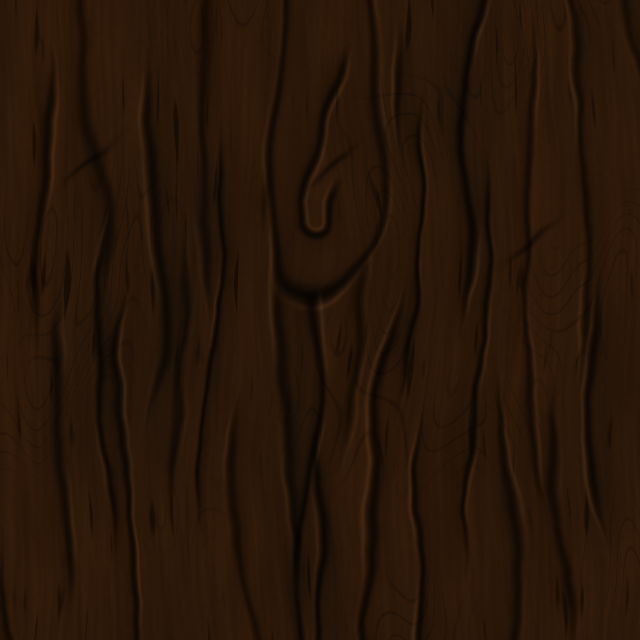
Write a WebGL 2 fragment shader that draws this texture.

```glsl
#version 300 es
precision highp float;
// Dark carved wood: wavy vertical grooves with lit rims, fine grain and a curled knot.

uniform vec2 u_resolution;
out vec4 fragColor;

vec2 hash2(vec2 p) {
    vec3 q = fract(p.xyx * vec3(0.1031, 0.1030, 0.0973));
    q += dot(q, q.yzx + 33.33);
    return fract((q.xx + q.yz) * q.zy) * 2.0 - 1.0;
}

float gradientNoise(vec2 p) {
    vec2 i = floor(p), f = p - i;
    vec2 u = f * f * f * (f * (f * 6.0 - 15.0) + 10.0);
    vec2 e = vec2(0.0, 1.0);
    float low = mix(dot(hash2(i), f), dot(hash2(i + e.yx), f - e.yx), u.x);
    float high = mix(dot(hash2(i + e), f - e), dot(hash2(i + 1.0), f - 1.0), u.x);
    return mix(low, high, u.y);
}

// Signed distance to a U shape open at the top, negative inside
float uShape(vec2 p, float radius) {
    return (p.y > 0.0 ? abs(p.x) : length(p)) - radius;
}

// Dark core, soft shade on the negative side, thin lit rim on the positive side
void carve(inout vec3 color, float d, float width, float strength, float shine) {
    float core = exp(-d * d / (width * width));
    float shade = exp(-abs(d) / 0.02) * smoothstep(width, -width, d);
    float r = (d - 1.6 * width) / (0.3 * width + 0.0012);
    color *= 1.0 - strength * (0.76 * core + 0.27 * shade * (1.0 - core));
    color += vec3(0.095, 0.062, 0.038) * strength * shine * exp(-r * r);
}

void main() {
    vec2 p = gl_FragCoord.xy / u_resolution;

    // Grain flows around the knot and sways gently
    vec2 c = p - vec2(0.495, 0.61);
    vec2 q = p;
    q.x -= 0.45 * c.x * exp(-dot(c * vec2(8.0, 5.0), c * vec2(8.0, 5.0)));
    q.x += 0.035 * gradientNoise(p * vec2(3.0, 2.2) + 4.0);
    q.x += 0.007 * gradientNoise(p * vec2(12.0, 9.0));

    // Broad tone and warmth of the boards
    float tone = gradientNoise(q * vec2(9.0, 1.3) + 17.0);
    float cloud = gradientNoise(p * vec2(6.0, 4.0) + 31.0);
    vec3 color = mix(vec3(0.160, 0.091, 0.036), vec3(0.184, 0.097, 0.034),
                     smoothstep(-0.35, 0.35, tone + 0.5 * cloud));
    color *= 1.0 + 0.06 * cloud;

    // Fine fibres, short cracks and faint growth rings
    float fibre = gradientNoise(q * vec2(130.0, 8.0));
    float strand = gradientNoise(q * vec2(55.0, 3.0) + 9.0);
    float speckle = gradientNoise(p * vec2(170.0, 90.0) + 5.0);
    color *= 1.0 + 0.17 * fibre + 0.16 * strand + 0.06 * speckle;
    float crack = gradientNoise(q * vec2(90.0, 8.0) + 53.0);
    color *= 1.0 - 0.45 * smoothstep(0.3, 0.5, crack);
    float ring = gradientNoise(q * vec2(11.0, 3.5) + 71.0) * 10.0 + q.y * 6.0;
    float ringLine = smoothstep(0.4, 0.49, abs(fract(ring) - 0.5));
    color *= 1.0 - 0.2 * ringLine * smoothstep(-0.05, 0.25, gradientNoise(p * 4.0 + 12.0));

    // Outer wall of the knot, tilted and uneven
    vec2 k = c;
    k.x += 0.045 * gradientNoise(vec2(p.y * 4.5, 2.0 + 6.0 * c.x)) - 0.004;
    k.x -= 0.02 * smoothstep(0.0, 0.08, c.x) * smoothstep(-0.04, 0.08, c.y);
    k.y -= 0.4 * c.x + 0.012 * gradientNoise(p * 14.0);
    float wall = uShape(k, 0.073);
    float outside = smoothstep(-0.012, 0.03, wall);

    // Long grooves, each with its own height, length, sway and lit side
    for (int i = 0; i < 27; i++) {
        float n = float(i);
        vec2 h = hash2(vec2(n + 3.0, 7.0));
        vec2 g = hash2(vec2(n + 11.0, 41.0));
        float y = p.y - fract(n * 0.618 + 0.1 * h.y);
        float halfLength = 0.29 + 0.16 * g.x;
        float sway = 0.055 * gradientNoise(vec2(p.y * 2.8, n * 5.3))
                   + 0.014 * gradientNoise(vec2(p.y * 8.0, n * 3.7))
                   + 0.004 * gradientNoise(vec2(p.y * 24.0, n * 1.9));
        float d = q.x - (n + 0.5 + 0.4 * h.x) / 27.0 - sway - 0.06 * g.y * y;
        float taper = smoothstep(0.0, 0.13, halfLength - abs(y));
        float swell = 1.0 + 0.9 * gradientNoise(vec2(p.y * 7.0, n * 4.1));
        float shine = smoothstep(-0.2, 0.35, gradientNoise(vec2(p.y * 5.0, n * 2.3)));
        carve(color, d * (h.y > -0.2 ? 1.0 : -1.0),
              0.002 + (0.0045 + 0.002 * h.x) * taper * swell,
              taper * outside * (0.82 + 0.18 * g.y), shine);
    }

    // Knot wall and the stem below it
    vec2 f = (c + vec2(0.0, 0.07)) * 14.0;
    float foot = exp(-dot(f, f));
    float glint = smoothstep(-0.25, 0.3, gradientNoise(p * 9.0 + 2.0));
    carve(color, wall, 0.006 + 0.006 * foot, 0.75 + 0.2 * foot, 0.2 + 0.6 * glint);
    float stem = c.x + 0.012 - 0.045 * gradientNoise(vec2(p.y * 4.0, 6.3));
    carve(color, stem, 0.0055 + 0.004 * foot, 0.9 * smoothstep(-0.06, -0.085, c.y), 0.8 * glint);

    // Inner curl, its left arm rising and leaning away
    vec2 curl = c - vec2(-0.003, 0.045);
    curl.x -= 0.3 * max(curl.y - 0.03, 0.0) + 0.012 * gradientNoise(p * 13.0);
    float armTop = mix(0.24, 0.04, smoothstep(-0.012, 0.012, curl.x));
    carve(color, -uShape(curl, 0.023), 0.006,
          0.9 * smoothstep(0.04, -0.01, curl.y - armTop), 0.8);

    // Short slanted scars
    for (int i = 0; i < 3; i++) {
        vec2 h = hash2(vec2(float(i) * 3.0 + 2.0, 23.0));
        vec2 s = p - vec2(fract(float(i) * 0.69 + 0.14), 0.72 + 0.24 * h.y);
        float along = dot(s, vec2(0.75, 0.66)) / 0.045;
        float across = dot(s, vec2(-0.66, 0.75)) + 0.01 * gradientNoise(p * 20.0);
        color *= 1.0 - 0.5 * exp(-along * along - pow(abs(across) / 0.005, 2.0));
    }

    fragColor = vec4(max(color, vec3(0.025, 0.014, 0.006)), 1.0);
}
```
